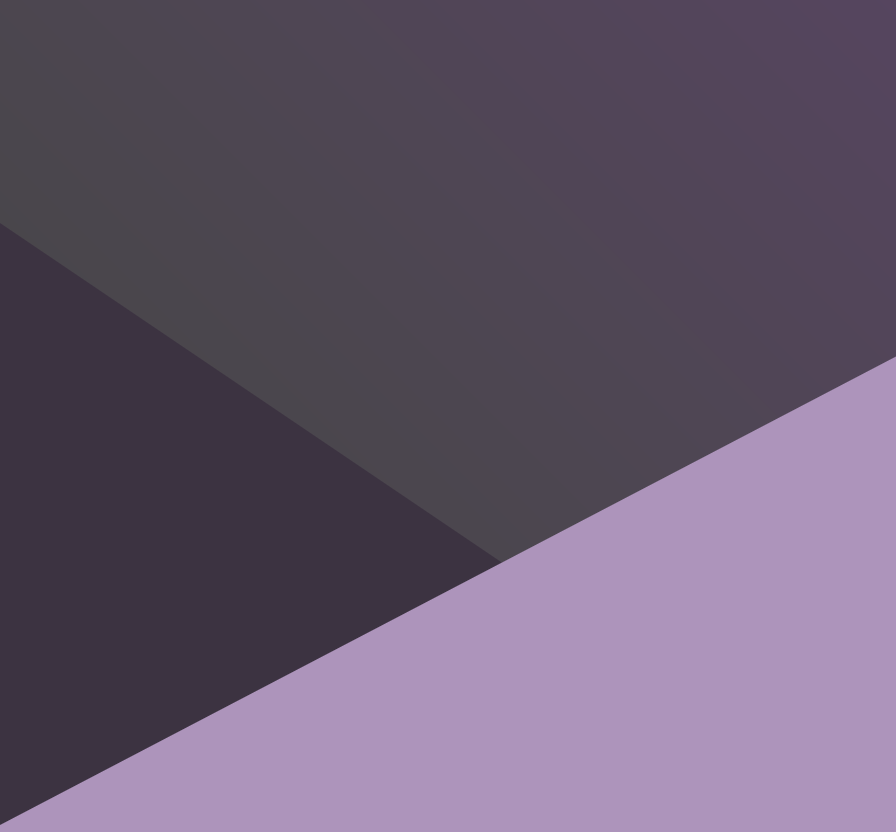
Reproduce this background procedurally as a Shadertoy shader.

```glsl
// Flat lilac and dark plum wedges over a soft diagonal grey-to-violet gradient.

const vec3 LILAC      = vec3(0.678, 0.580, 0.735);
const vec3 DARK_PLUM  = vec3(0.236, 0.200, 0.256);
const vec3 WARM_GREY  = vec3(0.260, 0.276, 0.253);
const vec3 DIM_VIOLET = vec3(0.336, 0.271, 0.372);

// Signed distance to the line through a and b, positive below it (a left of b).
float distanceBelow(vec2 p, vec2 a, vec2 b) {
    vec2 along = normalize(b - a);
    return dot(p - a, vec2(along.y, -along.x));
}

// Antialiased coverage for a signed distance, positive inside.
float coverage(float d, float pixel) {
    return clamp(d / pixel + 0.5, 0.0, 1.0);
}

// Diagonal gradient from the lower left to the upper right corner.
vec3 backdrop(vec2 p, vec2 size) {
    float t = (p.x + p.y) / (size.x + size.y);
    return mix(WARM_GREY, DIM_VIOLET, t);
}

void mainImage(out vec4 fragColor, in vec2 fragCoord) {
    // Canvas units: height is 1, width is the aspect ratio.
    float pixel = 1.0 / iResolution.y;
    vec2 size = vec2(iResolution.x * pixel, 1.0);
    vec2 p = fragCoord * pixel;

    // Edges of the two wedges
    float plum = distanceBelow(p, size * vec2(0.0, 0.732), size * vec2(0.560, 0.324));
    float lilac = distanceBelow(p, size * vec2(0.0, 0.0084), size * vec2(1.0, 0.5715));

    // Layers, back to front
    vec3 color = backdrop(p, size);
    color = mix(color, DARK_PLUM, coverage(plum, pixel));
    color = mix(color, LILAC, coverage(lilac, pixel));
    fragColor = vec4(color, 1.0);
}
```
